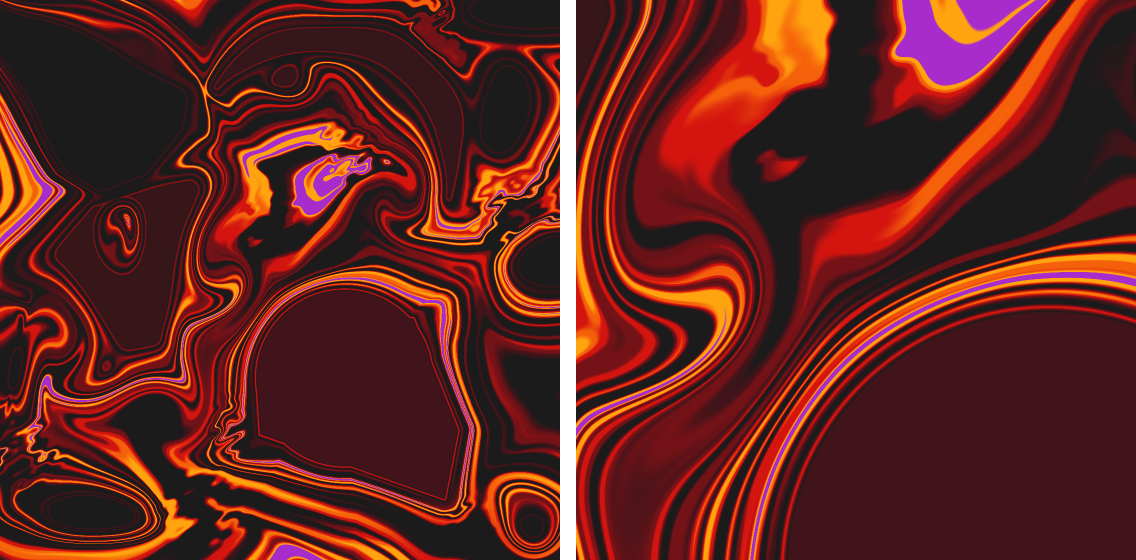
Left: the whole. Right: its middle third, enlarged.
This background is drawn by a Shadertoy shader. Its source:

```glsl
// Molten marbling: glowing contour lines flow around a few flat dark islands.
// A distance field of the islands is bent by noise, swirls and ragged chips,
// then layered noise along the distance is coloured from charcoal to violet.

#define GAIN 1.05         // band brightness
#define DARKEN 0.085      // lowers the dim bands
#define CONTRAST 1.45     // stretch of band noise
#define BROAD_BANDS 29.0  // wide bands per canvas
#define FINE_BANDS 125.0  // thin lines per canvas
#define BEND 0.08         // slow bending
#define RIPPLE 0.035      // smaller bending
#define CHIP 0.04         // ragged patches
#define STREAK 0.05       // drawn-out central lines
#define BLEND 0.025       // rounding between islands
#define SAMPLES 2         // antialiasing grid per axis

const vec3 CHARCOAL = vec3(.105, .104, .105);
const vec3 MAROON = vec3(.25, .08, .10);

// Three six-cornered islands: dome, pouch, leaf
const vec2 CORNERS[18] = vec2[18](
  vec2(.738, .431), vec2(.818, .232), vec2(.794, .109), vec2(.465, .225), vec2(.458, .33), vec2(.56, .42),
  vec2(-.03, .98), vec2(.31, .82), vec2(.30, .77), vec2(.24, .695), vec2(.18, .68), vec2(.13, .72),
  vec2(.11, .54), vec2(.17, .61), vec2(.335, .65), vec2(.315, .56), vec2(.27, .415), vec2(.22, .40));
// Oval islands: centre, radii
const vec4 OVALS[6] = vec4[6](
  vec4(.90, .80, .04, .08), vec4(.99, .52, .06, .045), vec4(.955, .055, .022, .016),
  vec4(.17, .085, .07, .035), vec4(.03, .34, .008, .03), vec4(.97, .98, .12, .035));
// Swirls: centre, radius, turn
const vec4 SWIRLS[5] = vec4[5](
  vec4(.71, .645, .065, 2.6), vec4(.40, .52, .07, -2.5), vec4(.08, .37, .08, 1.8),
  vec4(.30, .25, .07, 2.2), vec4(.55, .86, .06, -1.3));
// Ragged patches: centre, radius
const vec3 PATCHES[8] = vec3[8](
  vec3(.92, .63, .1), vec3(.36, .09, .09), vec3(.77, .95, .07), vec3(.03, .19, .09),
  vec3(.84, .07, .05), vec3(.42, .24, .06), vec3(.63, .73, .08), vec3(.48, .60, .07));

float hash(vec2 p) {
  vec3 h = fract(vec3(p.xyx) * .1031);
  h += dot(h, h.yzx + 33.33);
  return fract((h.x + h.y) * h.z);
}

float noise(vec2 p) {
  vec2 i = floor(p), f = fract(p);
  f = f * f * (3.0 - 2.0 * f);
  return mix(mix(hash(i), hash(i + vec2(1, 0)), f.x),
             mix(hash(i + vec2(0, 1)), hash(i + 1.0), f.x), f.y);
}

vec2 drift(vec2 p) { return vec2(noise(p + 11.0), noise(p + 57.0)) - .5; }

float stretched(vec2 p) { return clamp(.5 + (noise(p) - .5) * CONTRAST, 0.0, 1.0); }

float polygon(vec2 p, int first) {
  float d = 1e3, side = 1.0;
  for (int i = 0; i < 6; i++) {
    vec2 a = CORNERS[first + i], b = CORNERS[first + (i + 5) % 6];
    vec2 e = b - a, w = p - a, r = w - e * clamp(dot(w, e) / dot(e, e), 0.0, 1.0);
    d = min(d, dot(r, r));
    bvec3 c = bvec3(p.y >= a.y, p.y < b.y, e.x * w.y > e.y * w.x);
    if (all(c) || all(not(c))) side = -side;
  }
  return side * sqrt(d);
}

float oval(vec2 p, vec2 radii) {
  float k = length(p / radii);
  return k * (k - 1.0) / max(length(p / (radii * radii)), 1e-3);
}

// Arc that thins towards its ends
float arch(vec2 p) {
  vec2 tip = vec2(.966, .259);
  p = vec2(abs(dot(p, vec2(.91, -.42))), dot(p, vec2(.42, .91)));
  float d = tip.y * p.x > tip.x * p.y ? length(p - tip * .245) : abs(length(p) - .245);
  return d - .026 * smoothstep(.03, .22, p.y);
}

// Joins an island to the field: x is distance, y is how maroon the nearest is
vec2 join(vec2 field, float d, float fill) {
  float h = max(BLEND - abs(field.x - d), 0.0) / BLEND;
  return vec2(min(field.x, d) - h * h * BLEND * .25, d < field.x ? fill : field.y);
}

vec2 islands(vec2 p) {
  vec2 w = p + .035 * drift(p * 7.0);
  vec2 field = vec2(min(polygon(p, 0), length(p - vec2(.615, .325)) - .157), 1.0);
  field = join(field, polygon(w, 6) - .018, 0.0);
  float eye = oval(w - vec2(.215, .575), vec2(.06, .07));
  field = join(field, max(polygon(w, 12) - .018, -eye), .75);
  field = join(field, arch(w - vec2(.575, .685)), .7);
  for (int i = 0; i < 6; i++) field = join(field, oval(w - OVALS[i].xy, OVALS[i].zw), 0.0);
  return field;
}

// Bends space away from the islands, so that their outlines stay clean
vec2 flow(vec2 p, float free) {
  vec2 q = p;
  for (int i = 0; i < 5; i++) {
    vec2 r = q - SWIRLS[i].xy;
    float a = free * SWIRLS[i].w * exp(-dot(r, r) / (SWIRLS[i].z * SWIRLS[i].z));
    q = SWIRLS[i].xy + mat2(cos(a), sin(a), -sin(a), cos(a)) * r;
  }
  q += free * BEND * drift(q * 3.7);
  q += free * RIPPLE * drift(q * 9.0);
  float ragged = 0.0;
  for (int i = 0; i < 8; i++)
    ragged = max(ragged, 1.0 - smoothstep(.5, 1.1, length(p - PATCHES[i].xy) / PATCHES[i].z));
  vec2 grain = vec2(dot(p, vec2(.85, .53)) * 38.0, dot(p, vec2(-.53, .85)) * 80.0);
  return q + free * ragged * CHIP * drift(grain);
}

vec3 heat(float v) {
  vec3 c = mix(CHARCOAL, MAROON, smoothstep(.08, .20, v));
  c = mix(c, vec3(.45, .07, .09), smoothstep(.20, .31, v));
  c = mix(c, vec3(.83, .08, .06), smoothstep(.36, .45, v));
  c = mix(c, vec3(.96, .38, .04), smoothstep(.52, .59, v));
  c = mix(c, vec3(1.0, .64, .06), smoothstep(.62, .70, v));
  return mix(c, vec3(.66, .17, .80), smoothstep(.83, .86, v));
}

vec3 shade(vec2 p) {
  float free = smoothstep(0.0, .06, islands(p).x);
  vec2 q = flow(p, free), field = islands(q);
  float d = field.x, t = d + .09 * noise(q * 2.6 + 4.0) * smoothstep(0.0, .08, d);
  float centre = exp(-20.0 * dot(p - vec2(.44, .5), p - vec2(.44, .5)));
  t += free * centre * STREAK * noise(vec2(dot(q, vec2(.6, .8)) * 5.0, dot(q, vec2(-.8, .6)) * 28.0));
  float v = GAIN * stretched(vec2(t * BROAD_BANDS + 3.0, q.x * 2.5 + q.y))
                 * stretched(vec2(t * FINE_BANDS, q.y * 3.0 - q.x + 20.0));
  v = (v - DARKEN * (1.0 - v)) * smoothstep(.002, .018, d);
  v = max(v, mix(.2, .46, field.y) * (1.0 - smoothstep(0.0, .0035, abs(d - .002))));
  return mix(mix(CHARCOAL, MAROON, field.y), heat(v), smoothstep(-.002, 0.0, d));
}

void mainImage(out vec4 fragColor, in vec2 fragCoord) {
  vec3 sum = vec3(0);
  for (int i = 0; i < SAMPLES * SAMPLES; i++) {
    vec2 offset = (vec2(i % SAMPLES, i / SAMPLES) + .5) / float(SAMPLES) - .5;
    sum += shade((fragCoord + offset) / iResolution.y);
  }
  fragColor = vec4(sum / float(SAMPLES * SAMPLES), 1.0);
}
```
